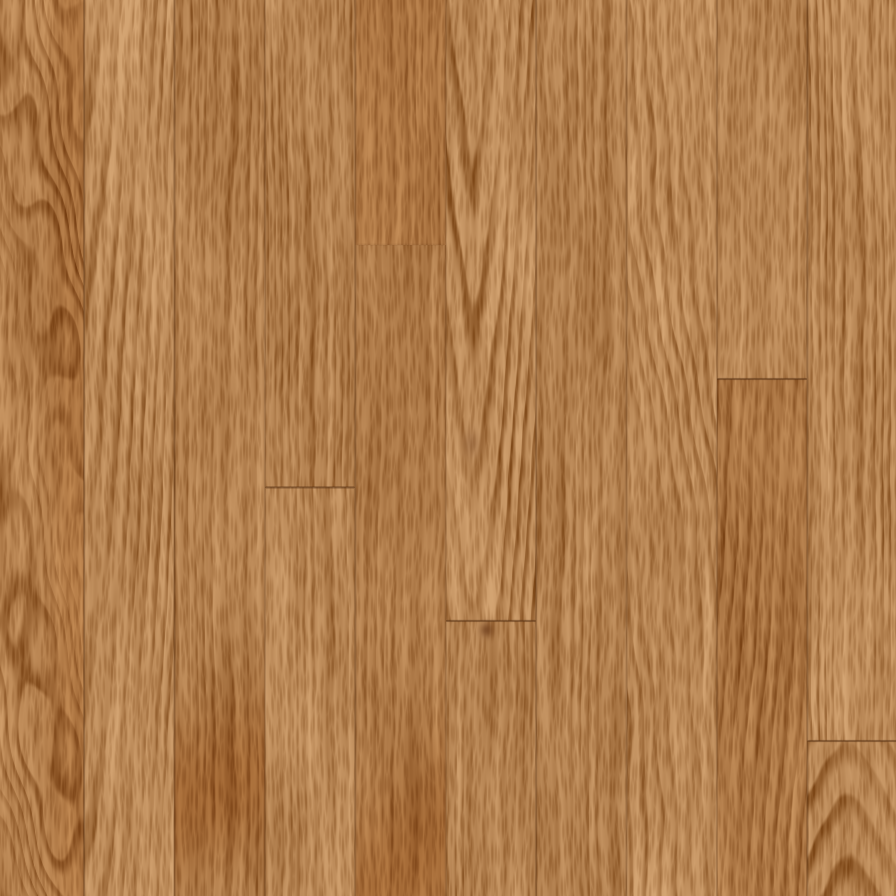
Reproduce this texture procedurally as a three.js fragment shader.

```glsl
// Oak strip floor: ten upright boards with staggered end joints and varied grain.
varying vec2 vUv;

float hash(float n) { return fract(sin(n * 12.9898 + 4.1) * 43758.547); }

vec2 hash2(vec2 p) {
  return fract(sin(vec2(dot(p, vec2(127.1, 311.7)), dot(p, vec2(269.5, 183.3)))) * 43758.547);
}

// Cellular noise: distance to the nearest scattered point
float cells(vec2 p) {
  vec2 cell = floor(p), f = fract(p);
  float nearest = 2.0;
  for (int j = -1; j <= 1; j++) {
    for (int i = -1; i <= 1; i++) {
      vec2 o = vec2(float(i), float(j));
      nearest = min(nearest, length(o + hash2(cell + o) - f));
    }
  }
  return nearest;
}

// Layered sines that bend the grain along a board
float sway(vec2 p, float seed) {
  return sin(p.y * 0.7 + seed * 2.1)
       + 0.5 * sin(p.y * 1.7 + p.x * 3.0 + seed * 4.0)
       + 0.25 * sin(p.y * 4.1 - p.x * 5.0 + seed);
}

float bell(float d) { return exp(-d * d); }

// Height of the end joint in each column, below zero for none
float jointHeight(float column) {
  if (column == 3.0) return 0.456;
  if (column == 4.0) return 0.727;
  if (column == 5.0) return 0.307;
  if (column == 8.0) return 0.577;
  if (column == 9.0) return 0.173;
  return -1.0;
}

void main() {
  // Board layout, measured in board widths
  float across = vUv.x * 9.91 + 0.07;
  float column = floor(across);
  vec2 p = vec2(fract(across) - 0.5, vUv.y * 9.91);
  float joint = jointHeight(column);
  bool lower = vUv.y < joint;
  float seed = column + (lower ? 17.0 : 0.0);
  float vary = hash(seed);
  float bend = sway(p, seed);

  // Straight grain by default
  float phase = (6.5 + 3.0 * vary) * p.x + (vary - 0.5) * 0.25 * p.y
              + 0.15 * bend + 0.5 * sin(p.x * 9.0 + seed);
  float contrast = 0.55;
  float tone = 0.81 + 0.1 * (vary - 0.5);
  float stain = 0.0;

  // Boards with figured grain, tone or stain of their own
  if (column == 0.0) {
    phase = 0.9 * p.y + 4.0 * p.x + 1.1 * bend + 0.8 * sin(p.x * 7.0 + p.y * 1.3);
    contrast = 0.9;
    tone = 0.86;
    stain = 0.3 + 0.6 * smoothstep(-0.1, 0.4, p.x);
  } else if (column == 1.0) {
    phase = 6.5 * pow(p.x + 0.5, 1.5) - 0.5 * p.y + 0.12 * bend;
    contrast = 0.85;
    tone = 0.95;
  } else if (column == 2.0) {
    stain = 0.1 + 1.1 * bell((p.y - 1.2 - 0.4 * p.x) / 0.9);
  } else if (column == 3.0) {
    tone = lower ? 0.9 : 0.8;
  } else if (column == 4.0) {
    contrast = 0.4;
    stain = lower ? 0.25 + 0.95 * bell((p.y - 0.2 - p.x) / 1.2) : 0.75;
  } else if (column == 5.0 && !lower) {
    phase = 0.62 * p.y + 0.05 - 4.2 * length(vec2(p.x + 0.2, 0.04))
          - 4.0 * max(p.x - 0.1, 0.0) + 0.08 * bend;
    contrast = 1.15;
    tone = 0.94;
  } else if (column == 7.0) {
    phase = 6.5 * p.x + 0.7 * p.y + 0.5 * bend;
    contrast = 0.75;
    tone = 0.92;
  } else if (column == 8.0) {
    if (lower) phase = 7.0 * p.x - 0.5 * p.y + 0.15 * bend;
    contrast = lower ? 0.75 : 0.35;
    stain = lower ? 0.5 : 0.0;
    tone = lower ? 0.8 : 0.86;
  } else if (column == 9.0) {
    if (lower) phase = 1.5 * p.y + 3.0 * length(vec2(p.x + 0.05, 0.15)) + 0.15 * bend;
    contrast = lower ? 1.15 : 0.8;
    tone = 0.92;
  }

  // Growth rings, broad bands, long streaks and short pores
  float ring = fract(phase + 0.025 * sin(p.y * 7.0 + p.x * 17.0));
  float line = smoothstep(0.4, 0.82, ring) * (1.0 - smoothstep(0.86, 1.0, ring));
  float band = cells(vec2(across * 4.5 + 0.1 * bend, p.y * 0.3) + seed * 5.0);
  float streak = cells(vec2(across * 14.0 + 0.3 * bend, p.y * 0.6) + seed * 7.0);
  float pore = cells(vec2(across * 24.0 + 0.5 * bend, p.y * 3.0) + seed * 3.0);
  float fade = 0.75 + 0.35 * sin(p.y * 0.9 + p.x * 4.0 + seed * 3.0);
  float shade = tone - 0.58 * contrast * fade * line + 0.24 * (band - 0.45)
              + 0.42 * (streak - 0.45) - 0.28 * (1.0 - smoothstep(0.1, 0.55, pore)) + 0.04 * bend;
  vec3 color = mix(vec3(0.53, 0.32, 0.13), vec3(0.79, 0.60, 0.405), clamp(shade, -0.15, 1.15));
  color *= 1.0 - stain * vec3(0.07, 0.15, 0.27);

  // Small knots on the figured column
  float knot = bell(length((vUv - vec2(0.543, 0.297)) / vec2(0.007, 0.008)))
             + 0.5 * bell(length((vUv - vec2(0.526, 0.505)) / vec2(0.009, 0.014)));
  color = mix(color, vec3(0.42, 0.23, 0.10), 0.7 * min(knot, 1.0));

  // Side seams and end joints
  float side = (0.5 - abs(p.x)) / 9.91;
  float seam = (1.0 - smoothstep(0.0002, 0.002, side)) * (0.15 + 0.35 * hash(floor(across + 0.5) + 40.0));
  float end = (1.0 - smoothstep(0.0003, 0.002, abs(vUv.y - joint))) * (column == 4.0 ? 0.1 : 0.6);
  color = mix(color, vec3(0.36, 0.21, 0.09), max(seam, end));

  gl_FragColor = vec4(color, 1.0);
}
```
